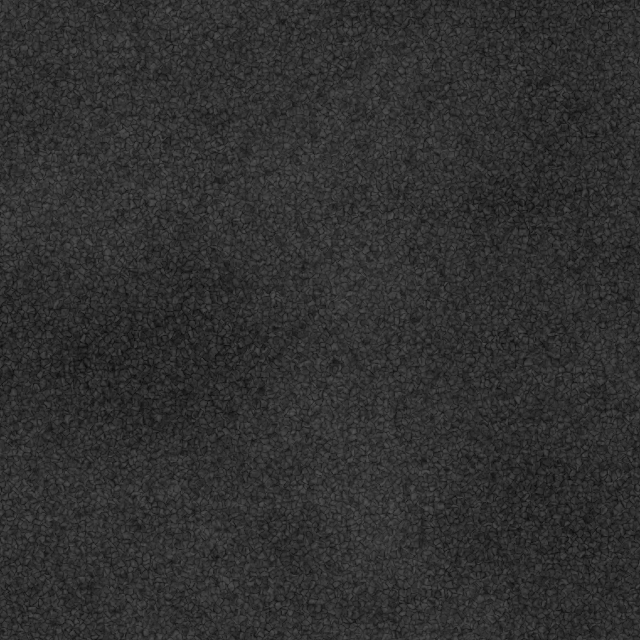
This texture is drawn by a WebGL 1 fragment shader. Its source:

```glsl
precision highp float;
// Dark charcoal fleece: small matted tufts with fine fibres and faint broad mottling.

uniform vec2 u_resolution;

#define BASE_GREY 0.189
#define TUFTS 112.0
#define TUFT_WARP 0.7
#define CREASE_DEPTH 0.052
#define DOME_HEIGHT 0.045
#define TUFT_TONE 0.028
#define FIBRE_SCALE vec2(1.2, 3.0)
#define FIBRE_CONTRAST 0.10
#define GRAIN_SCALE 380.0
#define GRAIN_CONTRAST 0.075
#define MOTTLE_SCALE vec2(3.5, 4.5)
#define MOTTLE_CONTRAST 0.10

float hash(vec2 p) {
  vec3 q = fract(p.xyx * 0.1031);
  q += dot(q, q.yzx + 33.33);
  return fract((q.x + q.y) * q.z);
}

vec2 hash2(vec2 p) {
  return vec2(hash(p + 17.0), hash(p + 71.0));
}

float valueNoise(vec2 p) {
  vec2 cell = floor(p);
  vec2 f = fract(p);
  f = f * f * (3.0 - 2.0 * f);
  float low = mix(hash(cell), hash(cell + vec2(1.0, 0.0)), f.x);
  float high = mix(hash(cell + vec2(0.0, 1.0)), hash(cell + vec2(1.0, 1.0)), f.x);
  return mix(low, high, f.y);
}

// Three octaves, centred on zero.
float mottle(vec2 p) {
  float sum = 0.0;
  float weight = 0.5;
  for (int i = 0; i < 3; i++) {
    sum += weight * (valueNoise(p) - 0.5);
    p = p * 2.03 + 19.7;
    weight *= 0.5;
  }
  return sum;
}

// Shade of the nearest tuft: dome, creases between neighbours and combed fibres.
float tuftShade(vec2 p) {
  vec2 home = floor(p);
  float nearest = 9.0;
  float second = 9.0;
  vec2 tuftId = home;
  vec2 fromCentre = vec2(0.0);
  for (int y = -1; y <= 1; y++) {
    for (int x = -1; x <= 1; x++) {
      vec2 id = home + vec2(float(x), float(y));
      vec2 offset = p - id - hash2(id);
      float d = length(offset);
      if (d < nearest) {
        second = nearest;
        nearest = d;
        tuftId = id;
        fromCentre = offset;
      } else {
        second = min(second, d);
      }
    }
  }

  float fullness = smoothstep(0.0, 0.45, second - nearest) - 0.58;
  float creaseVariation = 0.5 + valueNoise(p * 0.6 + 41.0);
  float shade = CREASE_DEPTH * fullness * creaseVariation;
  shade += DOME_HEIGHT * (0.43 - nearest);
  shade += TUFT_TONE * (hash(tuftId + 5.0) - 0.5);

  float angle = 6.2832 * hash(tuftId + 131.0);
  vec2 along = vec2(cos(angle), sin(angle));
  vec2 combed = vec2(dot(fromCentre, along), dot(fromCentre, vec2(-along.y, along.x)));
  float fibre = valueNoise(combed * FIBRE_SCALE + 200.0 * hash2(tuftId + 301.0));
  return shade + FIBRE_CONTRAST * (fibre - 0.5);
}

void main() {
  vec2 uv = gl_FragCoord.xy / u_resolution.y;

  // Bend the tuft grid so outlines become ragged.
  vec2 p = uv * TUFTS;
  vec2 bend = vec2(valueNoise(p * 1.3 + 7.0), valueNoise(p * 1.3 + 57.0)) - 0.5;

  float grey = BASE_GREY + tuftShade(p + TUFT_WARP * bend);
  grey += GRAIN_CONTRAST * (valueNoise(uv * GRAIN_SCALE) - 0.5);
  grey += MOTTLE_CONTRAST * mottle(uv * MOTTLE_SCALE + 3.0);

  gl_FragColor = vec4(vec3(clamp(grey, 0.05, 0.34)), 1.0);
}
```
